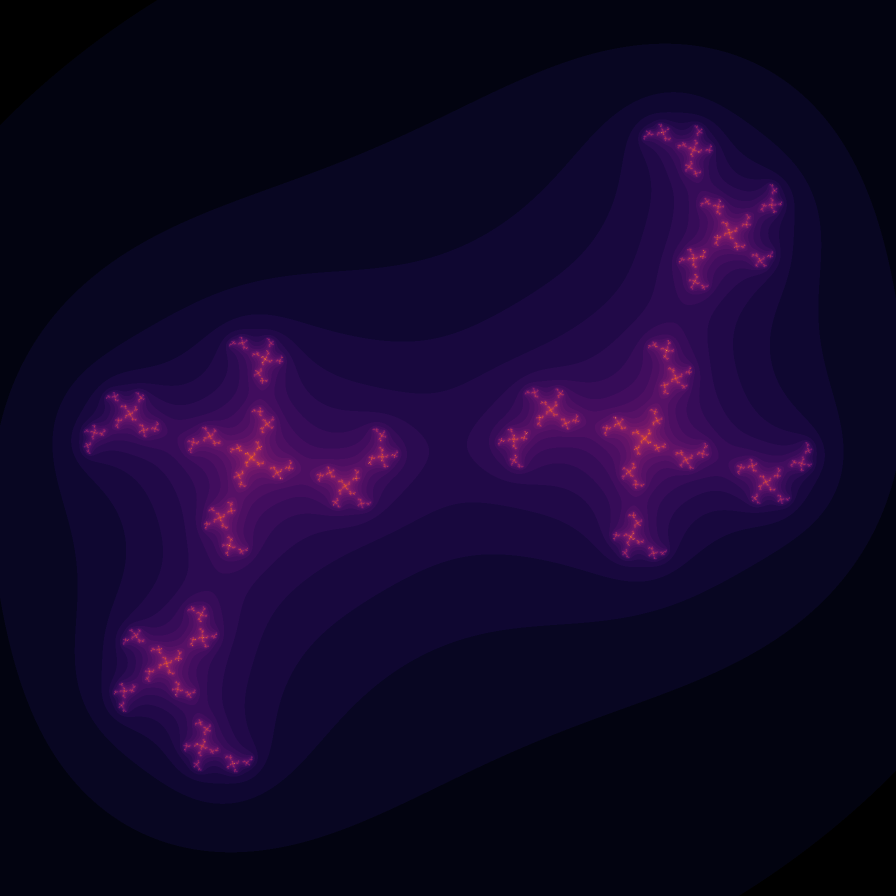
Give the GLSL for this background, as a Shadertoy shader.

```glsl
// Disconnected quadratic Julia set: banded violet glow around ember-like dust.

const vec2 SEED = vec2(0.4, 0.7);     // constant added at each step
const float VIEW_SIZE = 3.0;          // width of the view in the complex plane
const float BAILOUT = 4.0;            // escape radius
const int MAX_STEPS = 40;
const int AA = 2;                     // samples per axis

vec2 complexSquare(vec2 z) {
    return vec2(z.x * z.x - z.y * z.y, 2.0 * z.x * z.y);
}

// Fraction of the step budget spent before the orbit escapes
float escapeLevel(vec2 z, vec2 seed) {
    for (int i = 0; i < MAX_STEPS; i++) {
        z = complexSquare(z) + seed;
        if (dot(z, z) > BAILOUT * BAILOUT) return float(i) / float(MAX_STEPS);
    }
    return 1.0;
}

// Black - violet - orange - pale yellow ramp as a polynomial
vec3 emberRamp(float t) {
    vec3 k0 = vec3(0.0002, 0.0017, -0.028);
    vec3 k1 = vec3(0.1065, 0.5640, 3.9327);
    vec3 k2 = vec3(11.6025, -3.9729, -15.9424);
    vec3 k3 = vec3(-41.704, 17.4364, 44.3541);
    vec3 k4 = vec3(77.1629, -33.4024, -81.8073);
    vec3 k5 = vec3(-71.3194, 32.6261, 73.2095);
    vec3 k6 = vec3(25.1311, -12.2427, -23.0703);
    vec3 color = k0 + t * (k1 + t * (k2 + t * (k3 + t * (k4 + t * (k5 + t * k6)))));
    return clamp(color, 0.0, 1.0);
}

// Centred view, turned a quarter so the real axis points up
vec2 planePoint(vec2 pixel, vec2 resolution) {
    vec2 p = VIEW_SIZE * (pixel - 0.5 * resolution) / min(resolution.x, resolution.y);
    return vec2(p.y, -p.x);
}

void mainImage(out vec4 fragColor, in vec2 fragCoord) {
    // Supersampling softens band edges and the finest dust
    vec3 total = vec3(0.0);
    for (int y = 0; y < AA; y++) {
        for (int x = 0; x < AA; x++) {
            vec2 offset = (vec2(x, y) + 0.5) / float(AA) - 0.5;
            vec2 z = planePoint(fragCoord + offset, iResolution.xy);
            total += emberRamp(escapeLevel(z, SEED));
        }
    }
    fragColor = vec4(total / float(AA * AA), 1.0);
}
```
